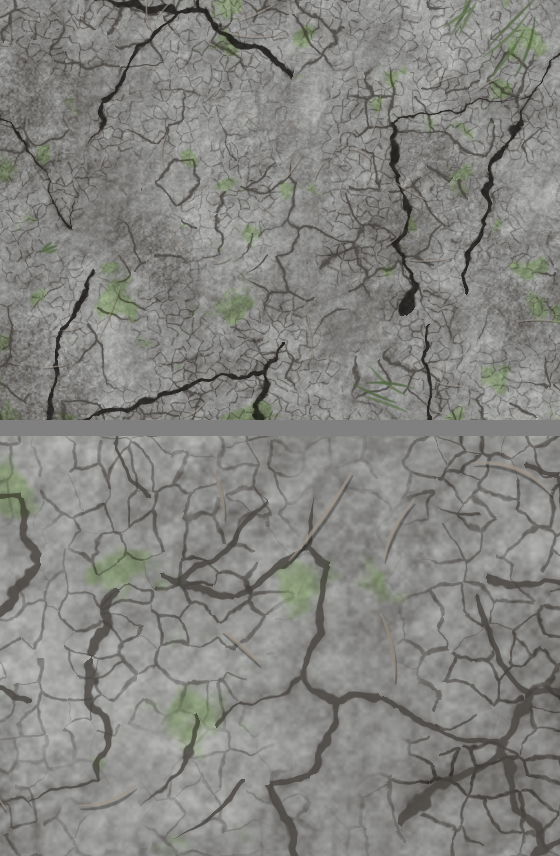
Top: the whole. Bottom: its middle third, enlarged.
Reproduce this texture procedurally as a Shadertoy shader.

```glsl
float hash(vec2 p) {
    return fract(sin(dot(p, vec2(127.1, 311.7))) * 43758.5);
}

vec2 hash2(vec2 p) {
    return vec2(hash(p), hash(p + 37.3));
}

float noise(vec2 p) {
    vec2 i = floor(p), f = fract(p);
    f = f * f * (3.0 - 2.0 * f);
    return mix(mix(hash(i), hash(i + vec2(1, 0)), f.x),
               mix(hash(i + vec2(0, 1)), hash(i + vec2(1, 1)), f.x), f.y);
}

float fbm(vec2 p) {
    float sum = 0.0, amp = 0.5;
    for (int i = 0; i < 5; i++) {
        sum += amp * noise(p);
        p = mat2(1.6, 1.2, -1.2, 1.6) * p + 5.3;
        amp *= 0.5;
    }
    return sum / 0.97;
}

vec2 warp(vec2 p, float freq, float amount) {
    return p + amount * (vec2(fbm(p * freq), fbm(p * freq + 19.7)) - 0.5);
}

// Distance to the closest cell border, and a random value for that border
vec2 cellBorder(vec2 p) {
    vec2 home = floor(p), nearest = vec2(0), toNearest = vec2(0);
    float best = 9.0;
    for (int y = -1; y <= 1; y++)
    for (int x = -1; x <= 1; x++) {
        vec2 cell = home + vec2(x, y);
        vec2 r = cell + hash2(cell) - p;
        if (dot(r, r) < best) { best = dot(r, r); nearest = cell; toNearest = r; }
    }
    vec2 border = vec2(9.0, 0.0);
    for (int y = -2; y <= 2; y++)
    for (int x = -2; x <= 2; x++) {
        if (x == 0 && y == 0) continue;
        vec2 cell = nearest + vec2(x, y);
        vec2 r = cell + hash2(cell) - p;
        float d = dot(0.5 * (toNearest + r), normalize(r - toNearest));
        if (d < border.x) border = vec2(d, hash(cell + nearest + 0.5));
    }
    return border;
}

float line(float d, float halfWidth, float px) {
    return (1.0 - smoothstep(halfWidth - px, halfWidth + px, d)) * smoothstep(0.0, 0.5 * px, halfWidth);
}

// Thin bent stalk with tapering ends
float strand(vec2 p, float angle, float halfLen, float bend, float halfWidth, float px) {
    float c = cos(angle), s = sin(angle);
    p = vec2(c * p.x + s * p.y, c * p.y - s * p.x);
    float t = p.x / halfLen;
    float taper = 1.0 - 0.7 * min(t * t, 1.0);
    float d = length(vec2(max(abs(p.x) - halfLen, 0.0), p.y - bend * halfLen * t * t));
    return line(d, halfWidth * taper, px);
}

float soilTone(vec2 p, float rough) {
    float relief = fbm(p * 34.0) - fbm(p * 34.0 + vec2(-0.22, 0.25));
    float grain = 0.6 * noise(p * 190.0) + 0.4 * noise(p * 330.0 + 7.0) - 0.5;
    float tone = 0.565 + 0.22 * (fbm(p * 4.0 + 3.0) - 0.5) + 0.2 * (fbm(p * 15.0) - 0.5);
    return tone - 0.07 * rough + 0.26 * relief + mix(0.13, 0.24, rough) * grain;
}

vec3 soilColor(float tone) {
    return tone * mix(vec3(1.04, 1.0, 0.95), vec3(1.0, 1.0, 0.99), smoothstep(0.25, 0.58, tone));
}

void mainImage(out vec4 fragColor, in vec2 fragCoord) {
    vec2 p = fragCoord / iResolution.y;
    float px = 1.0 / iResolution.y;
    float rough = smoothstep(0.48, 0.66, fbm(p * 2.7 + 11.0));
    float tone = soilTone(p, rough);

    // Hairline crazing
    const float FINE = 42.0;
    vec2 fine = cellBorder(warp(p, 30.0, 0.022) * FINE);
    float fineWidth = 0.0014 * smoothstep(0.1, 0.6, fine.y) * mix(0.7, 1.2, noise(p * 25.0));
    float fineMask = (1.0 - 0.6 * rough) * smoothstep(0.25, 0.55, fbm(p * 7.0 + 40.0));
    tone -= 0.2 * fineMask * line(fine.x / FINE, fineWidth, px);

    // Branching medium cracks
    const float MEDIUM = 13.0;
    vec2 medium = cellBorder(warp(p, 14.0, 0.06) * MEDIUM + 8.0);
    float mediumWidth = 0.003 * smoothstep(0.35, 0.7, noise(p * 9.0 + 2.0)) * step(0.4, medium.y);
    float mediumDist = medium.x / MEDIUM;
    tone -= 0.05 * smoothstep(0.009, 0.0, mediumDist) * step(0.4, medium.y);
    tone = mix(tone, 0.27, 0.8 * line(mediumDist, mediumWidth, px));

    // Deep fissures, drawn out along a steep diagonal
    const float DEEP = 2.6;
    vec2 q = warp(warp(p, 5.0, 0.16), 32.0, 0.025);
    q = mat2(0.9, 0.43, -0.43, 0.9) * q * vec2(1.0, 1.0);
    vec2 deep = cellBorder(q * vec2(3.1, 2.1) + 4.0);
    float deepDist = deep.x / DEEP;
    float present = step(0.42, deep.y);
    float deepWidth = 0.0075 * smoothstep(0.2, 0.75, noise(p * 5.0 + 6.0)) * present;
    deepWidth *= mix(0.55, 1.2, noise(p * 38.0));
    tone -= 0.07 * present * smoothstep(0.016, 0.0, deepDist);
    tone = mix(tone, 0.13 + 0.06 * noise(p * 120.0), line(deepDist, deepWidth, px));

    vec3 color = soilColor(clamp(tone, 0.08, 0.76));

    // Dry straw with shadows
    const vec3 STRAW = vec3(0.62, 0.58, 0.53);
    for (int i = 0; i < 36; i++) {
        vec2 seed = vec2(i, 3.7);
        vec2 r = p - hash2(seed) * vec2(iResolution.x * px, 1.0);
        float angle = 6.283 * hash(seed + 5.0);
        float halfLen = mix(0.015, 0.075, pow(hash(seed + 9.0), 2.0));
        float bend = 0.5 * (hash(seed + 13.0) - 0.5);
        float shadow = strand(r + vec2(-0.001, 0.003), angle, halfLen, bend, 0.0016, px);
        color *= 1.0 - 0.3 * shadow;
        color = mix(color, STRAW, 0.75 * strand(r, angle, halfLen, bend, 0.0016, px));
    }

    // Grass tufts: root x, root y, lean, blade half length
    vec4 tufts[4] = vec4[4](vec4(1.22, 0.9, 1.05, 0.075), vec4(1.09, 0.96, 0.9, 0.045),
                            vec4(0.92, 0.07, -0.35, 0.055), vec4(0.115, 0.41, 0.6, 0.014));
    for (int i = 0; i < 16; i++) {
        vec4 tuft = tufts[i % 4];
        vec2 seed = vec2(i, 21.3);
        vec2 root = tuft.xy + (hash2(seed) - 0.5) * tuft.w * 1.3;
        float angle = tuft.z + 0.7 * (hash(seed + 4.0) - 0.5);
        float blade = strand(p - root, angle, tuft.w, 0.3 * (hash(seed + 8.0) - 0.5), 0.0035, px);
        vec3 green = mix(vec3(0.3, 0.38, 0.24), vec3(0.42, 0.49, 0.36), hash(seed + 2.0));
        color = mix(color, green, 0.85 * blade);
    }

    // Faint moss flecks
    float moss = smoothstep(0.68, 0.76, fbm(p * 11.0 + 60.0));
    color = mix(color, color * vec3(0.88, 0.98, 0.78), moss);
    fragColor = vec4(color, 1.0);
}
```
